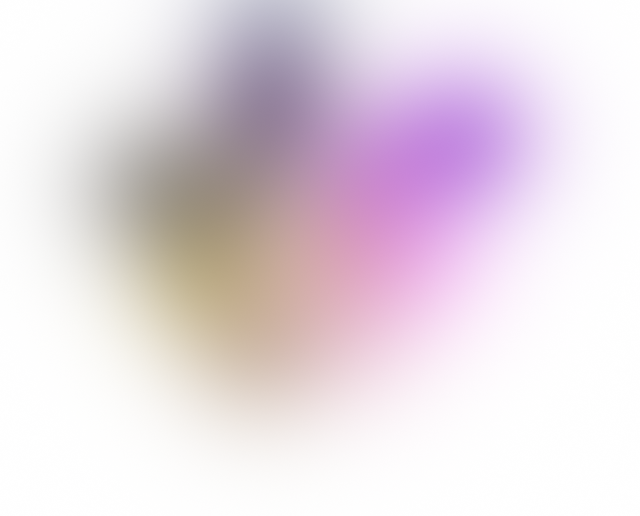
This background is drawn by a WebGL 1 fragment shader. Its source:

```glsl
precision highp float;
// Soft blurred cloud of violet, pink, sand and slate glows on white paper.

uniform vec2 u_resolution;

// Layout: positions are in canvas heights, origin at the lower left
const float ASPECT = 1.2427;
const float GLOW_RADIUS = 0.1133;
const vec3 PAPER = vec3(0.998);

// Inks: the light each glow absorbs from the paper
const vec3 MIST_INK   = vec3(0.141, 0.129, 0.100);
const vec3 SLATE_INK  = vec3(0.312, 0.360, 0.274);
const vec3 STONE_INK  = vec3(0.240, 0.246, 0.248);
const vec3 UMBER_INK  = vec3(0.181, 0.198, 0.220);
const vec3 SAND_INK   = vec3(0.126, 0.160, 0.280);
const vec3 PEACH_INK  = vec3(0.130, 0.175, 0.215);
const vec3 ROSE_INK   = vec3(0.057, 0.130, 0.160);
const vec3 ORCHID_INK = vec3(0.103, 0.244, 0.073);
const vec3 VIOLET_INK = vec3(0.192, 0.356, 0.088);
const vec3 PINK_INK   = vec3(0.022, 0.158, 0.018);
const vec3 BLUSH_INK  = vec3(0.030, 0.100, 0.060);

// Gaussian falloff around a centre
float glow(vec2 p, vec2 centre) {
  vec2 d = (p - centre) / GLOW_RADIUS;
  return exp(-0.5 * dot(d, d));
}

// Fine sine hash, used to hide banding
float hash(vec2 p) {
  return fract(sin(dot(p, vec2(12.9898, 78.233))) * 43758.5453);
}

void main() {
  vec2 uv = gl_FragCoord.xy / u_resolution;
  vec2 p = uv * vec2(ASPECT, 1.0);

  // Slate column at the top
  vec3 ink = MIST_INK * glow(p, vec2(0.534, 1.000));
  ink += SLATE_INK * glow(p, vec2(0.526, 0.814));

  // Grey and sand on the left
  ink += STONE_INK * glow(p, vec2(0.291, 0.636));
  ink += UMBER_INK * glow(p, vec2(0.461, 0.636));
  ink += SAND_INK * glow(p, vec2(0.388, 0.466));

  // Warm tones below the centre
  ink += PEACH_INK * glow(p, vec2(0.502, 0.320));
  ink += ROSE_INK * glow(p, vec2(0.639, 0.515));
  ink += BLUSH_INK * glow(p, vec2(0.688, 0.353));

  // Violet and pink on the right
  ink += ORCHID_INK * glow(p, vec2(0.728, 0.668));
  ink += VIOLET_INK * glow(p, vec2(0.906, 0.733));
  ink += PINK_INK * glow(p, vec2(0.809, 0.498));

  float dither = (hash(uv) - 0.5) / 255.0;
  gl_FragColor = vec4(PAPER - ink + dither, 1.0);
}
```
